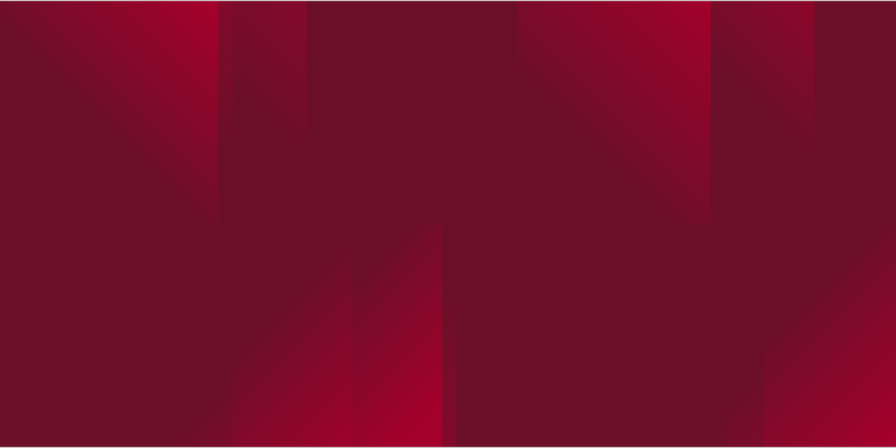
This background is drawn by a Shadertoy shader. Its source:

```glsl
const vec3 BASE_COLOR = vec3(0.42, 0.06, 0.16);
const vec3 GLOW_COLOR = vec3(0.64, 0.00, 0.17);
const vec3 RIM_COLOR = vec3(0.80, 0.76, 0.77);
const float CANVAS_WIDTH = 2.0;   // canvas height is 1
const float SPLIT_HEIGHT = 0.5;
const float RIM_WIDTH = 0.0026;

// Each panel: left, right, diagonal where its glow starts, glow span
const int UPPER_COUNT = 5;
const vec4 UPPER_PANELS[UPPER_COUNT] = vec4[](
    vec4(-1.000, 0.487, -0.055, 0.50),
    vec4( 0.487, 0.521,  0.170, 0.80),
    vec4( 0.521, 0.685,  0.320, 0.80),
    vec4( 1.154, 1.586,  0.985, 0.60),
    vec4( 1.586, 1.818,  1.450, 0.60));

const int LOWER_COUNT = 6;
const vec4 LOWER_PANELS[LOWER_COUNT] = vec4[](
    vec4(0.360, 0.521, 0.360, 0.55),
    vec4(0.521, 0.786, 0.315, 0.50),
    vec4(0.786, 0.987, 0.410, 0.47),
    vec4(0.987, 1.018, 0.650, 0.80),
    vec4(1.610, 1.703, 1.520, 0.60),
    vec4(1.703, 3.000, 1.460, 0.50));

// Antialiased step, one pixel wide
float edge(float dist, float pixel) {
    return clamp(dist / pixel + 0.5, 0.0, 1.0);
}

// Diagonal ramp cut by the two vertical sides of a panel
float panelGlow(vec4 panel, float x, float diagonal, float pixel) {
    float inside = edge(x - panel.x, pixel) - edge(x - panel.y, pixel);
    return inside * clamp((diagonal - panel.z) / panel.w, 0.0, 1.0);
}

void mainImage(out vec4 fragColor, in vec2 fragCoord) {
    vec2 p = fragCoord / iResolution.xy * vec2(CANVAS_WIDTH, 1.0);
    float pixel = 1.0 / iResolution.y;

    // Upper panels brighten toward the top right
    float upperGlow = 0.0;
    for (int i = 0; i < UPPER_COUNT; i++) {
        upperGlow += panelGlow(UPPER_PANELS[i], p.x, p.x + p.y - 1.0, pixel);
    }

    // Lower panels brighten toward the bottom right
    float lowerGlow = 0.0;
    for (int i = 0; i < LOWER_COUNT; i++) {
        lowerGlow += panelGlow(LOWER_PANELS[i], p.x, p.x - p.y, pixel);
    }

    float glow = mix(lowerGlow, upperGlow, edge(p.y - SPLIT_HEIGHT, pixel));
    vec3 color = mix(BASE_COLOR, GLOW_COLOR, glow);

    // Thin pale rim along the top and bottom
    float rimDistance = min(p.y, 1.0 - p.y);
    color = mix(color, RIM_COLOR, edge(RIM_WIDTH - rimDistance, pixel));

    fragColor = vec4(color, 1.0);
}
```
